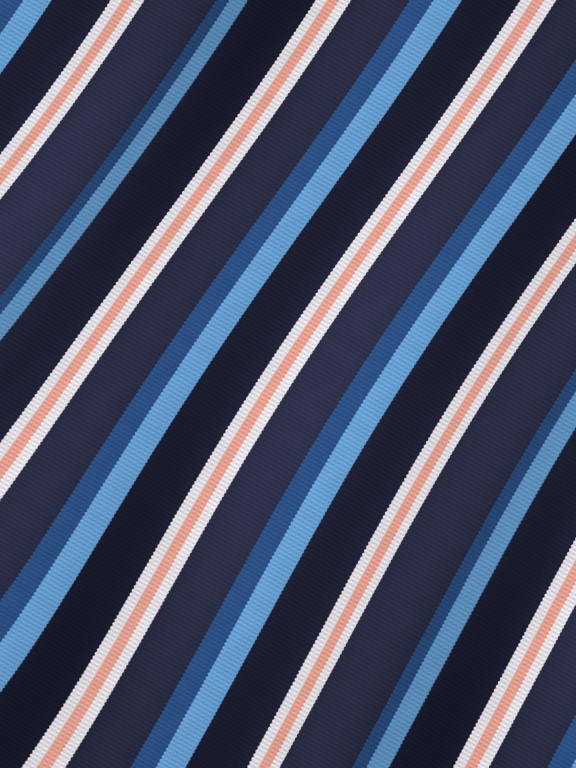
Write a WebGL 1 fragment shader that draws this texture.

```glsl
precision highp float;
// Navy twill cloth with slanted white-pink and two-tone blue stripes over soft folds.

uniform vec2 u_resolution;

const float TAU = 6.2831853;

// Layout, in units of canvas height; widths are measured horizontally
const float SLANT = 0.64;
const float PERIOD = 0.267;
const float WHITE_CENTER = 0.689;
const float WHITE_HALF = 0.0235;
const float PINK_HALF = 0.0080;
const float BLUE_HALF = 0.0340;
const float BLUE_SPLIT = -0.003;

// Folds
const float CREASE_A = 0.265;
const float CREASE_B = 1.040;
const float CREASE_WIDTH = 0.085;
const float BLUE_PINCH = 0.45;
const float WHITE_PINCH = 0.28;

// Weave
const float TWILL_PITCH = 0.0056;
const float TWILL_DEPTH = 0.10;
const float TOOTH = 0.0008;

// Colours
const vec3 NAVY_DARK = vec3(0.080, 0.085, 0.145);
const vec3 NAVY_LIGHT = vec3(0.190, 0.200, 0.300);
const vec3 DEEP_BLUE = vec3(0.170, 0.310, 0.510);
const vec3 SKY_BLUE = vec3(0.410, 0.630, 0.830);
const vec3 WHITE = vec3(0.890, 0.875, 0.900);
const vec3 PINK = vec3(0.900, 0.630, 0.570);

// Signed offset from the nearest repeat of a stripe centre
float repeatOffset(float s, float center) {
  return (fract((s - center) / PERIOD + 0.5) - 0.5) * PERIOD;
}

float band(float d, float halfWidth, float blur) {
  return 1.0 - smoothstep(-blur, blur, abs(d) - halfWidth);
}

float bump(float x) {
  return exp(-x * x);
}

// Sideways drift of the stripes as the cloth drapes
float drape(vec2 p) {
  float t = 1.0 - p.y;
  return 0.012 * cos(TAU * t)
       + 0.018 * pow(max(t, 0.0), 6.0)
       - 0.035 * t * exp(-8.0 * p.x);
}

// Fine diagonal ribs crossed by a weaker thread, from -1 to 1
float twill(vec2 p) {
  float rib = sin(TAU * dot(p, vec2(0.50, 0.866)) / TWILL_PITCH);
  float thread = sin(TAU * dot(p, vec2(0.93, -0.37)) / (TWILL_PITCH * 1.3));
  float drift = sin(p.x * 91.0 + 3.0 * sin(p.y * 57.0));
  return 0.6 * rib + 0.3 * thread * rib + 0.1 * drift;
}

void main() {
  float px = 1.0 / u_resolution.y;
  vec2 p = gl_FragCoord.xy * px;
  float blur = 0.9 * px + 0.0003;

  // Coordinate across the stripes
  float s = p.x + SLANT * (1.0 - p.y) - drape(p);
  float weave = twill(p);
  float edge = s + TOOTH * weave;

  // Folds narrow the stripes and darken the cloth
  float crease = bump((s - CREASE_A) / CREASE_WIDTH)
               + bump((s - CREASE_B) / CREASE_WIDTH);
  float blueScale = 1.0 - BLUE_PINCH * crease;
  float whiteScale = 1.0 - WHITE_PINCH * crease;

  // Sheen: one soft ridge per repeat, uneven along the cloth
  float ridge = cos(TAU * (s - WHITE_CENTER) / PERIOD - 1.5);
  float uneven = sin(s * 7.0 + p.y * 5.0) * sin(p.x * 6.0 - p.y * 4.0 + 1.0);
  float sheen = clamp(0.5 + 0.34 * ridge + 0.20 * uneven, 0.0, 1.0);
  vec3 color = mix(NAVY_DARK, NAVY_LIGHT, sheen);

  // Two-tone blue stripe
  float blueD = repeatOffset(edge, WHITE_CENTER + 0.5 * PERIOD);
  float split = BLUE_SPLIT * blueScale;
  vec3 blue = mix(DEEP_BLUE, SKY_BLUE, smoothstep(-blur, blur, blueD - split));
  blue *= 0.90 + 0.16 * sheen - 0.15 * crease;
  color = mix(color, blue, band(blueD, BLUE_HALF * blueScale, blur));

  // White stripe with a pink core
  float whiteD = repeatOffset(edge, WHITE_CENTER);
  vec3 pale = mix(WHITE, PINK, band(whiteD, PINK_HALF * whiteScale, blur));
  pale *= 0.93 + 0.10 * sheen - 0.06 * crease;
  color = mix(color, pale, band(whiteD, WHITE_HALF * whiteScale, blur));

  // Ribs fade out where they are too fine to resolve
  float visible = 1.0 - smoothstep(0.35, 0.6, px / TWILL_PITCH);
  color *= 1.0 + TWILL_DEPTH * weave * visible;

  gl_FragColor = vec4(clamp(color, 0.0, 1.0), 1.0);
}
```
